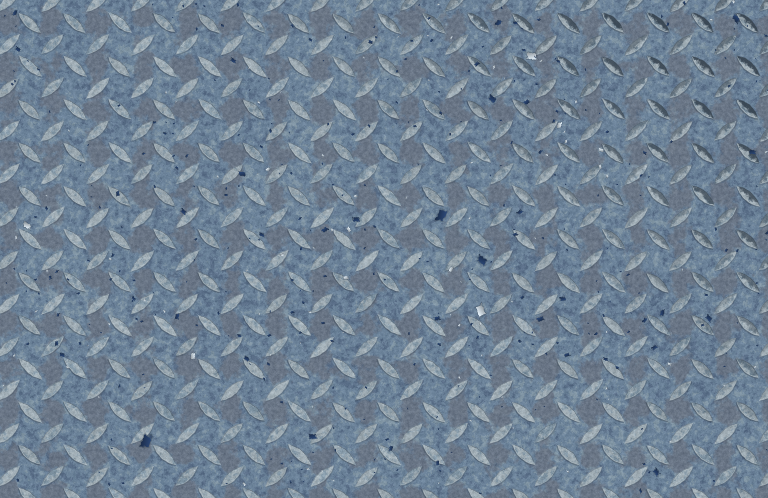
A Shadertoy shader for this texture:

```glsl
// Lengths are fractions of the canvas height
const vec2  PERIOD      = vec2(0.0901, 0.0867);  // spacing of like-facing lugs
const vec2  ORIGIN      = vec2(0.0602, 0.0);     // centre of one falling lug
const float TILT        = 0.73;
const float HALF_LENGTH = 0.0300;
const float HALF_WIDTH  = 0.0092;
const float RIM_WIDTH   = 0.0022;
const float CHIP_DENSITY = 0.10;

const vec3 BLUE      = vec3(0.42, 0.51, 0.60);
const vec3 GREY      = vec3(0.41, 0.45, 0.51);
const vec3 PALE_BLUE = vec3(0.50, 0.58, 0.64);
const vec3 DEEP_BLUE = vec3(0.35, 0.43, 0.53);
const vec3 LUG_FACE  = vec3(0.62, 0.67, 0.70);
const vec3 LUG_RIM   = vec3(0.73, 0.77, 0.79);
const vec3 SHADOW    = vec3(0.20, 0.25, 0.30);
const vec3 CHIP_DARK = vec3(0.14, 0.23, 0.38);
const vec3 CHIP_PALE = vec3(0.74, 0.78, 0.81);

const float TAU = 6.28318;

vec2 hash2(vec2 p) {
    vec3 h = fract(p.xyx * vec3(0.1031, 0.1030, 0.0973));
    h += dot(h, h.yzx + 33.33);
    return fract((h.xx + h.yz) * h.zy);
}

float gradientAt(vec2 cell, vec2 offset) {
    float a = TAU * hash2(cell).x;
    return dot(vec2(cos(a), sin(a)), offset);
}

float gradientNoise(vec2 p) {
    vec2 i = floor(p), f = p - i;
    vec2 u = f * f * f * (f * (f * 6.0 - 15.0) + 10.0);
    vec2 e = vec2(1.0, 0.0);
    return mix(mix(gradientAt(i, f), gradientAt(i + e, f - e), u.x),
               mix(gradientAt(i + e.yx, f - e.yx), gradientAt(i + 1.0, f - 1.0), u.x), u.y);
}

float fbm(vec2 p) {
    float sum = 0.0, amp = 0.7;
    for (int i = 0; i < 4; i++) {
        sum += amp * gradientNoise(p);
        p = mat2(1.6, 1.2, -1.2, 1.6) * p + 17.3;
        amp *= 0.62;
    }
    return sum;
}

// Pointed lens along x
float lensDistance(vec2 p, float a, float b) {
    float r = (a * a + b * b) / (2.0 * b);
    return length(vec2(p.x, abs(p.y) + r - b)) - r;
}

vec3 floorColor(vec2 p, float grain) {
    vec2 phase = TAU * (p - ORIGIN) / PERIOD;
    float bare = 0.20 * cos(phase.y) - 0.32 * cos(phase.x) + 0.9 * fbm(p * 24.0);
    float mottle = fbm(p * 55.0 + 40.0) + 0.3 * fbm(p * 4.0 + 9.0);
    vec3 color = mix(BLUE, DEEP_BLUE, smoothstep(0.05, 0.35, -mottle));
    color = mix(color, PALE_BLUE, smoothstep(0.08, 0.38, mottle));
    color = mix(color, GREY, 0.85 * smoothstep(0.0, 0.35, bare));
    return color + 0.10 * grain;
}

// Raised lugs in two interleaved families; exposure deepens their dark side
vec3 addLugs(vec3 color, vec2 p, float exposure, float grain, float aa) {
    for (int k = 0; k < 2; k++) {
        float rising = float(k);
        vec2 q = p - ORIGIN - 0.5 * rising * PERIOD;
        vec2 id = round(q / PERIOD);
        vec2 rnd = hash2(id + 60.0 + 57.0 * rising);
        q -= id * PERIOD + (rnd - 0.5) * 0.0025;
        vec2 axis = vec2(cos(TILT), sin(TILT) * (2.0 * rising - 1.0));
        vec2 l = vec2(dot(q, axis), dot(q, vec2(-axis.y, axis.x)));
        l.y += 0.0012 * gradientNoise(p * 110.0);

        float d = lensDistance(l, HALF_LENGTH * (0.95 + 0.1 * rnd.x), HALF_WIDTH);
        float side = l.y / HALF_WIDTH;
        float relief = mix(1.0, 0.6, rising);
        float shade = lensDistance(l + vec2(0.0, 0.0022), HALF_LENGTH, HALF_WIDTH);
        color = mix(color, SHADOW, 0.55 * relief * (1.0 - smoothstep(-0.002, 0.002, shade)));

        float worn = fbm(p * 70.0 + 21.0);
        vec3 face = mix(LUG_FACE, PALE_BLUE, smoothstep(0.0, 0.55, worn + 0.3 * rnd.y));
        face += 0.14 * grain + 0.05 * (rnd.x - 0.5);
        float dark = smoothstep(-0.45, 0.35, side + worn) * exposure;
        face = mix(face, SHADOW, dark * mix(0.9, 0.5, rising));
        float rim = smoothstep(-RIM_WIDTH, -0.3 * RIM_WIDTH, d);
        face = mix(face, LUG_RIM, 0.7 * relief * rim * (1.0 - smoothstep(-0.3, 0.1, side)));
        face = mix(face, SHADOW, 0.45 * relief * rim * smoothstep(0.0, 0.5, side));
        color = mix(color, face, 1.0 - smoothstep(-aa, aa, d));
    }
    return color;
}

// Loose chips on three grids, from few and large to many and fine
vec3 addChips(vec3 color, vec2 p, float aa) {
    float size = 0.085;
    for (int k = 0; k < 3; k++) {
        vec2 id = floor(p / size);
        vec2 seed = id + 131.0 * float(k + 1);
        vec2 place = hash2(seed), kind = hash2(seed + 71.0), turn = hash2(seed + 37.0);
        vec2 q = p - (id + 0.5 + 0.4 * (place - 0.5)) * size;
        float a = TAU * turn.x;
        q = mat2(cos(a), sin(a), -sin(a), cos(a)) * q;
        float r = size * mix(0.05, 0.13, turn.y * turn.y);
        float d = max(abs(q.x), abs(1.4 * q.y + 0.4 * q.x)) - r;
        d += 0.5 * r * gradientNoise(p * 1.6 / r);
        float cluster = max(0.0, 1.0 + 2.5 * gradientNoise(id * size * 4.0 + 5.0));
        float present = step(kind.x, CHIP_DENSITY * cluster);
        vec3 chip = mix(CHIP_DARK, CHIP_PALE, step(0.78, kind.y)) * (1.0 + 0.25 * q.y / r);
        color = mix(color, SHADOW, 0.4 * present * (1.0 - smoothstep(0.0, 0.5 * r, d)));
        color = mix(color, chip, present * (1.0 - smoothstep(-aa, aa, d)));
        size *= 0.5;
    }
    return color;
}

void mainImage(out vec4 fragColor, in vec2 fragCoord) {
    vec2 p = fragCoord / iResolution.y;
    vec2 uv = fragCoord / iResolution.xy;
    float aa = 0.8 / iResolution.y;
    float grain = fbm(p * 130.0 + 3.0);
    float exposure = smoothstep(0.95, 1.75, uv.x * 1.1 + uv.y * 0.8);
    vec3 color = addLugs(floorColor(p, grain), p, exposure, grain, aa);
    fragColor = vec4(clamp(addChips(color, p, aa), 0.0, 1.0), 1.0);
}
```
